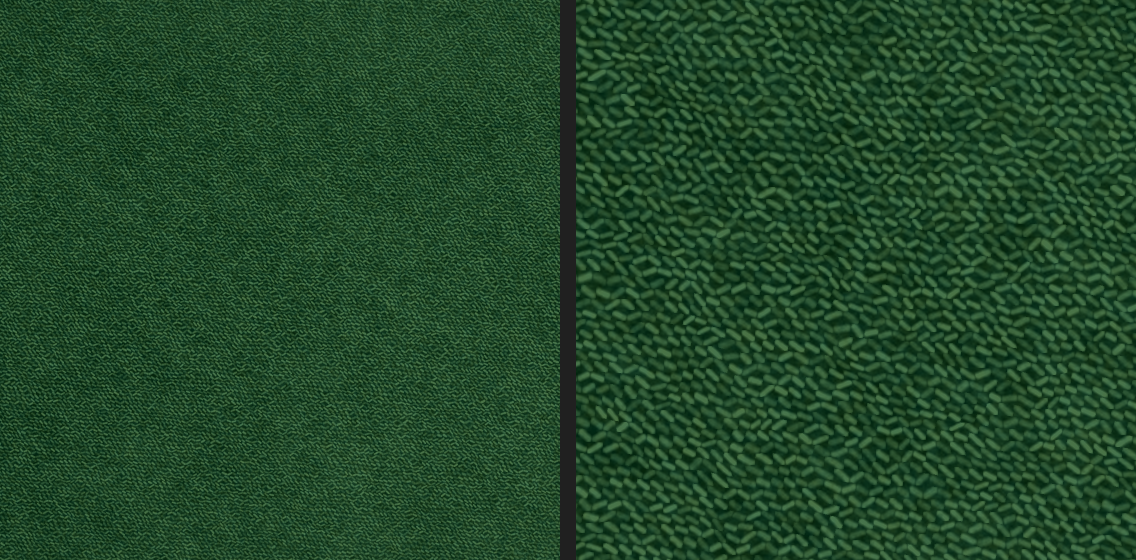
Left, the full canvas; right, a detail of the centre.
Write a Shadertoy shader that draws this texture.

```glsl
const vec3 SHADOW_GREEN = vec3(0.045, 0.185, 0.088);
const vec3 LIGHT_GREEN = vec3(0.235, 0.400, 0.248);
const vec3 WARM_SHIFT = vec3(0.012, -0.007, -0.026);
const float ROWS = 150.0;
const float COLUMNS = 120.0;
const float ROW_TILT = 0.07;

float hash(vec2 p) {
    return fract(sin(dot(p, vec2(127.1, 311.7))) * 43758.5453);
}

float noise(vec2 p) {
    vec2 cell = floor(p);
    vec2 f = fract(p);
    f = f * f * (3.0 - 2.0 * f);
    float low = mix(hash(cell), hash(cell + vec2(1.0, 0.0)), f.x);
    float high = mix(hash(cell + vec2(0.0, 1.0)), hash(cell + 1.0), f.x);
    return mix(low, high, f.y);
}

// Signed noise in two octaves, about -1 to 1
float mottle(vec2 p) {
    return 1.3 * noise(p) + 0.7 * noise(p * 2.3 + 17.0) - 1.0;
}

mat2 rotation(float angle) {
    float c = cos(angle);
    float s = sin(angle);
    return mat2(c, s, -s, c);
}

float segmentDistance(vec2 p, vec2 halfSpan) {
    float along = clamp(dot(p, halfSpan) / dot(halfSpan, halfSpan), -1.0, 1.0);
    return length(p - along * halfSpan);
}

// Brightness of the slanted loops of yarn, laid in staggered rows
float knit(vec2 p) {
    vec2 wobble = vec2(noise(p * 45.0), noise(p * 45.0 + 31.0)) - 0.5;
    vec2 grid = p * vec2(COLUMNS, ROWS) + wobble * 0.7;
    float row = floor(grid.y);
    grid.x += 0.5 * mod(row, 2.0) + 0.35 * hash(vec2(row, 5.0));

    vec2 cell = floor(grid);
    vec2 local = (fract(grid) - 0.5) * vec2(ROWS / COLUMNS, 1.0);
    float slant = mix(0.12, 0.34, hash(cell + 3.0));
    float direction = hash(cell + 11.0) < 0.78 ? -1.0 : 1.0;
    float d = segmentDistance(local, vec2(0.38, slant * direction));

    float yarn = 1.0 - smoothstep(0.06, 0.42, d);
    return yarn * mix(0.6, 1.35, hash(cell + 23.0));
}

// Average of four samples inside one pixel
float smoothKnit(vec2 p, float pixel) {
    float sum = 0.0;
    for (int i = 0; i < 4; i++) {
        vec2 offset = vec2(float(i % 2), float(i / 2)) - 0.5;
        sum += knit(p + offset * 0.5 * pixel);
    }
    return sum * 0.25;
}

void mainImage(out vec4 fragColor, in vec2 fragCoord) {
    float pixel = 1.0 / iResolution.y;
    vec2 uv = fragCoord * pixel;
    vec2 cloth = rotation(ROW_TILT) * uv + 2.0;

    // Stitches, slightly softer toward the top and bottom
    float focus = 1.0 - 0.7 * pow(abs(uv.y - 0.5), 2.0);
    float tone = 0.44 + (smoothKnit(cloth, pixel) - 0.42) * focus;

    // Fine fibre grain and broad uneven light
    tone += 0.26 * mottle(cloth * 330.0);
    tone += 0.11 * mottle(cloth * 38.0);
    tone += 0.07 * mottle(cloth * 5.0);
    tone += 0.10 * (smoothstep(0.0, 0.75, uv.x) - 0.6);

    vec3 color = mix(SHADOW_GREEN, LIGHT_GREEN, clamp(tone, -0.18, 1.25));
    color += WARM_SHIFT * mottle(cloth * 170.0 + 50.0);
    fragColor = vec4(color, 1.0);
}
```
